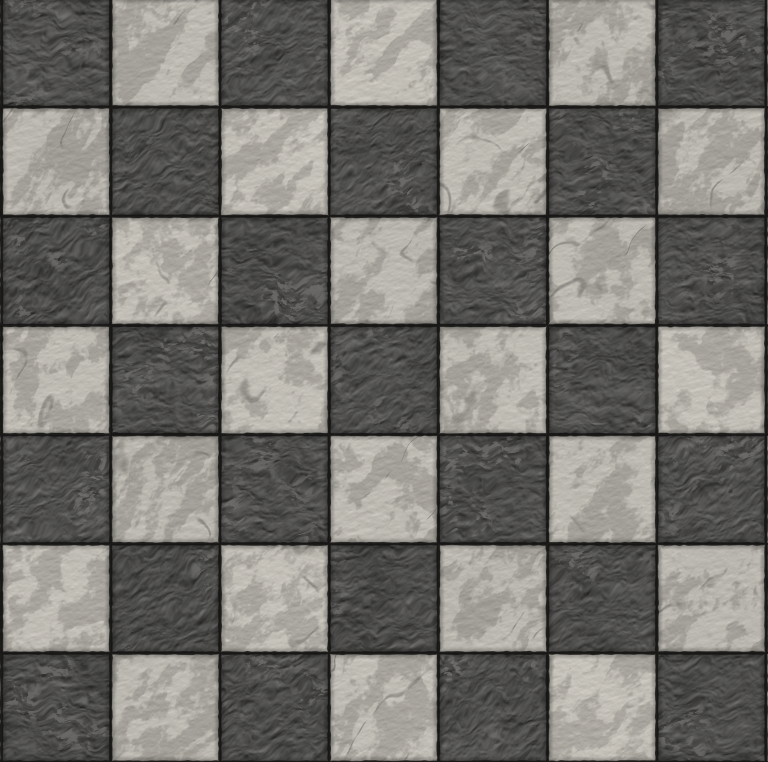
This pattern is drawn by a WebGL 2 fragment shader. Its source:

```glsl
#version 300 es
precision highp float;
// Checkerboard of seven by seven stone tiles: charcoal slate and pale veined stone.
// Each tile gets its own hash seed, which turns, shifts and streaks layered value
// noise; offset noise differences give relief, and uneven dark joints divide tiles.

uniform vec2 u_resolution;
out vec4 fragColor;

const vec2 CANVAS = vec2(1.0, 0.9922);      // design size, in canvas widths
const vec2 GRID_ORIGIN = vec2(0.0020, -0.0003);
const float TILE_SIZE = 0.1422;

const vec3 JOINT = vec3(0.085, 0.083, 0.08);
const vec3 SLATE = vec3(0.268, 0.266, 0.260);
const vec3 SLATE_SCUFF = vec3(0.43, 0.425, 0.415);
const vec3 PALE = vec3(0.745, 0.732, 0.702);
const vec3 PALE_PATCH = vec3(0.615, 0.602, 0.575);
const vec3 PALE_CRACK = vec3(0.49, 0.48, 0.46);

float hash(vec2 p) {
    vec3 q = fract(p.xyx * vec3(0.1031, 0.1030, 0.0973));
    q += dot(q, q.yzx + 33.33);
    return fract((q.x + q.y) * q.z);
}

float noise(vec2 p) {
    vec2 cell = floor(p), f = fract(p);
    f = f * f * (3.0 - 2.0 * f);
    float low = mix(hash(cell), hash(cell + vec2(1, 0)), f.x);
    float high = mix(hash(cell + vec2(0, 1)), hash(cell + vec2(1, 1)), f.x);
    return mix(low, high, f.y);
}

float fbm(vec2 p, int octaves) {
    float sum = 0.0, weight = 0.5, total = 0.0;
    for (int i = 0; i < octaves; i++) {
        sum += weight * noise(p);
        total += weight;
        p = p * 2.03 + 17.3;
        weight *= 0.55;
    }
    return sum / total;
}

// Components of p along and across a direction
vec2 turn(vec2 p, float angle) {
    float c = cos(angle), s = sin(angle);
    return vec2(c * p.x + s * p.y, c * p.y - s * p.x);
}

// Slope of a rough surface lit from above
float relief(vec2 p, float reach) {
    return fbm(p, 3) - fbm(p + vec2(0.1, reach), 3);
}

vec3 slate(vec2 f, vec2 seed, float variety) {
    vec2 q = turn(f, mix(0.05, 0.6, variety));
    float warp = fbm(f * 5.0 + seed, 2) - 0.5;
    q += 0.12 * warp;
    float flakes = relief(q * vec2(9.0, 19.0) + seed, 0.45);
    float cloud = fbm(f * 3.5 + seed.yx, 3) - 0.5;
    vec3 color = SLATE + 0.025 + 0.27 * flakes + 0.09 * cloud;
    // Worn highlights on the raised flakes, gathered in clusters
    float cluster = smoothstep(0.50, 0.78, fbm(f * 3.0 + seed + 7.0, 2));
    float scuff = smoothstep(0.50, 0.72, fbm(q * vec2(15.0, 26.0) + seed, 3));
    return mix(color, SLATE_SCUFF, scuff * (0.22 + 0.65 * cluster));
}

vec3 paleStone(vec2 f, vec2 seed, float streak, float variety) {
    vec2 q = turn(f, mix(0.72, 1.08, variety));
    q += 0.09 * (vec2(noise(f * 6.0 + seed), noise(f * 6.0 - seed)) - 0.5);
    // Broken patches, stretched along the bedding direction
    vec2 stretch = mix(vec2(5.0, 6.0), vec2(2.4, 9.0), streak);
    float field = fbm(q * stretch + seed, 4);
    float speckle = fbm(f * 23.0 + seed, 2) - 0.5;
    float patches = smoothstep(0.43, 0.60, field + 0.20 * speckle);
    vec3 color = mix(PALE, PALE_PATCH, 0.78 * patches);
    // Thin cracks appear in only part of the tile
    float vein = abs(noise(q * vec2(1.6, 4.0) + seed + 31.0) - 0.5);
    float crack = 1.0 - smoothstep(0.006, 0.04, vein);
    crack *= smoothstep(0.46, 0.68, fbm(f * 5.0 + seed.yx, 3));
    color = mix(color, PALE_CRACK, 0.65 * crack * step(0.3, variety));
    // Fine rippled grain and slow tonal drift
    float grain = relief(turn(f, 0.25) * vec2(13.0, 25.0) + seed, 0.4);
    float drift = noise(f * 2.0 + seed) - 0.5;
    return color + 0.13 * grain + 0.025 * drift;
}

void main() {
    vec2 p = gl_FragCoord.xy / u_resolution * CANVAS;
    vec2 grid = (p - GRID_ORIGIN) / TILE_SIZE;
    vec2 id = floor(grid), f = fract(grid);
    vec2 seed = 90.0 * vec2(hash(id + 3.0), hash(id + 41.0));
    float variety = hash(id + 73.0);
    float streak = hash(id + 19.0);
    bool dark = mod(id.x + id.y, 2.0) < 0.5;

    vec3 color = dark ? slate(f, seed, variety)
                      : paleStone(f, seed, streak, variety);
    color *= 1.0 + 0.05 * (hash(id + 57.0) - 0.5);

    // Bevel shade and slightly chipped joint
    vec2 border = min(f, 1.0 - f);
    float edge = min(border.x, border.y);
    edge += 0.010 * (noise(grid * 24.0) - 0.5);
    color *= 1.0 - 0.22 * (1.0 - smoothstep(0.015, 0.065, edge));
    float pixel = CANVAS.x / (u_resolution.x * TILE_SIZE);
    float joint = 1.0 - smoothstep(0.007, 0.013 + pixel, edge);
    fragColor = vec4(mix(color, JOINT, 0.95 * joint), 1.0);
}
```
